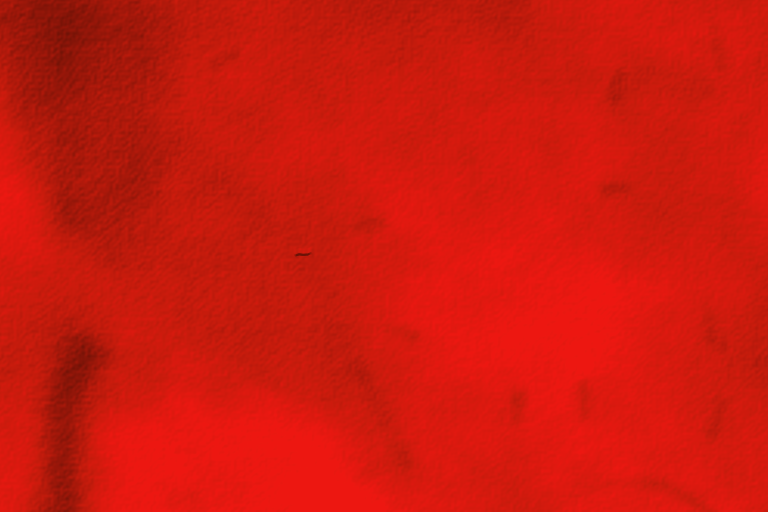
Reproduce this texture procedurally as a Shadertoy shader.

```glsl
// Stained red plaster wall: cloudy shading, dark smears and a fine embossed grain.
#define BASE_TONE 0.835
#define CLOUD_AMOUNT 0.24
#define CLOUD_SCALE 3.2
#define EDGE_WARP 0.13
#define GRAIN_SCALE 165.0
#define GRAIN_AMOUNT 0.075
#define SMUDGE_AMOUNT 0.10
#define SMUDGE_COUNT 16
#define DEEP_RED vec3(0.42, 0.070, 0.024)
#define MID_RED vec3(0.78, 0.106, 0.048)
#define BRIGHT_RED vec3(0.93, 0.092, 0.068)

float hash(vec2 p) {
    return fract(sin(dot(p, vec2(127.1, 311.7))) * 43758.5453);
}

float noise(vec2 p) {
    vec2 cell = floor(p), f = fract(p);
    f = f * f * (3.0 - 2.0 * f);
    float low = mix(hash(cell), hash(cell + vec2(1, 0)), f.x);
    float high = mix(hash(cell + vec2(0, 1)), hash(cell + vec2(1, 1)), f.x);
    return mix(low, high, f.y);
}

float fbm(vec2 p) {
    float sum = 0.0, amp = 0.5;
    for (int i = 0; i < 5; i++) {
        sum += amp * noise(p);
        p = mat2(1.6, 1.2, -1.2, 1.6) * p + 7.3;
        amp *= 0.5;
    }
    return sum;
}

// Soft elliptical patch, 1 at its centre
float patchAt(vec2 p, vec2 centre, vec2 size) {
    vec2 d = (p - centre) / size;
    return exp(-dot(d, d));
}

// Soft stroke between two points
float stroke(vec2 p, vec2 a, vec2 b, float width) {
    vec2 ab = b - a;
    float t = clamp(dot(p - a, ab) / dot(ab, ab), 0.0, 1.0);
    float d = length(p - a - ab * t) / width;
    return exp(-d * d);
}

// Broad light and dark areas of the wall
float shading(vec2 p) {
    float tone = 0.0;
    // Large stain at the upper left, flat inside with a soft rim
    float rim = length((p - vec2(0.17, 0.82)) / vec2(0.18, 0.29));
    tone -= 0.15 * smoothstep(1.25, 0.6, rim);
    tone -= 0.06 * stroke(p, vec2(0.12, 1.0), vec2(0.14, 0.6), 0.05);
    // Dull left and middle zones
    tone -= 0.06 * patchAt(p, vec2(0.16, 0.46), vec2(0.22, 0.15));
    tone -= 0.07 * patchAt(p, vec2(0.52, 0.38), vec2(0.24, 0.24));
    // Dark smear at the lower left
    tone -= 0.26 * stroke(p, vec2(0.155, 0.33), vec2(0.08, -0.02), 0.055);
    // Worn right side and upper edge
    tone -= 0.055 * patchAt(p, vec2(1.46, 0.5), vec2(0.16, 0.33));
    tone -= 0.06 * patchAt(p, vec2(1.22, 0.84), vec2(0.28, 0.12));
    tone -= 0.04 * smoothstep(0.88, 1.02, p.y);
    // Bright patches
    float glow = length((p - vec2(0.44, -0.01)) / vec2(0.28, 0.22));
    tone += 0.09 * smoothstep(1.2, 0.75, glow);
    tone += 0.05 * patchAt(p, vec2(1.02, 0.38), vec2(0.28, 0.3));
    return tone;
}

// Scattered slanted smudges, mostly on the right
float smudges(vec2 p) {
    float sum = 0.0;
    for (int i = 0; i < SMUDGE_COUNT; i++) {
        float id = float(i) + 3.0;
        vec2 centre = vec2(1.5 * sqrt(hash(vec2(id, 1.0))), hash(vec2(id, 2.0)));
        float angle = 2.4 * hash(vec2(id, 3.0)) - 0.4;
        vec2 along = vec2(cos(angle), sin(angle)) * mix(0.012, 0.035, hash(vec2(id, 4.0)));
        float strength = mix(0.3, 0.9, hash(vec2(id, 5.0)));
        sum += strength * stroke(p, centre - along, centre + along, 0.014);
    }
    return sum;
}

void mainImage(out vec4 fragColor, in vec2 fragCoord) {
    vec2 p = fragCoord / iResolution.y;
    vec2 warp = vec2(fbm(p * 5.0), fbm(p * 5.0 + 31.0)) - 0.48;
    vec2 q = p + EDGE_WARP * warp;

    // Clouds and shading
    float tone = BASE_TONE + shading(q);
    tone += CLOUD_AMOUNT * (fbm(p * CLOUD_SCALE + 11.0) - 0.48);
    tone += 0.10 * (fbm(p * 14.0 + 5.0) - 0.48);

    // Smudges, a long streak and a faint arc
    float ragged = 0.5 + fbm(p * 26.0);
    vec2 r = p + 0.04 * warp;
    float marks = smudges(r);
    marks += 0.75 * stroke(r, vec2(0.70, 0.28), vec2(0.79, 0.09), 0.022);
    float arc = (length(r - vec2(1.22, -0.2)) - 0.26) / 0.012;
    marks += 0.8 * exp(-arc * arc) * smoothstep(1.05, 1.35, p.x);
    tone -= SMUDGE_AMOUNT * marks * ragged;

    // Grain lit from the upper left, rougher where the wall is dark
    vec2 g = p * GRAIN_SCALE;
    float relief = noise(g) - noise(g + vec2(-0.6, 0.6));
    relief += 0.5 * (noise(g * 0.47 + 9.0) - noise(g * 0.47 + vec2(8.4, 9.6)));
    float roughness = mix(1.35, 0.6, smoothstep(0.62, 0.9, tone));
    tone += GRAIN_AMOUNT * roughness * relief;

    // Small chipped crack with a lit lip
    vec2 c = p - vec2(0.592, 0.503);
    c.y += 0.007 * (noise(vec2(p.x * 130.0, 4.0)) - 0.5);
    float span = smoothstep(0.02, 0.01, abs(c.x));
    tone -= 0.38 * span * smoothstep(0.0035, 0.0008, abs(c.y));
    tone += 0.07 * span * smoothstep(0.006, 0.002, abs(c.y - 0.008));

    // Tone to colour
    vec3 color = mix(DEEP_RED, MID_RED, clamp((tone - 0.42) / 0.36, 0.0, 1.0));
    color = mix(color, BRIGHT_RED, clamp((tone - 0.78) / 0.15, 0.0, 1.0));
    fragColor = vec4(color, 1.0);
}
```
